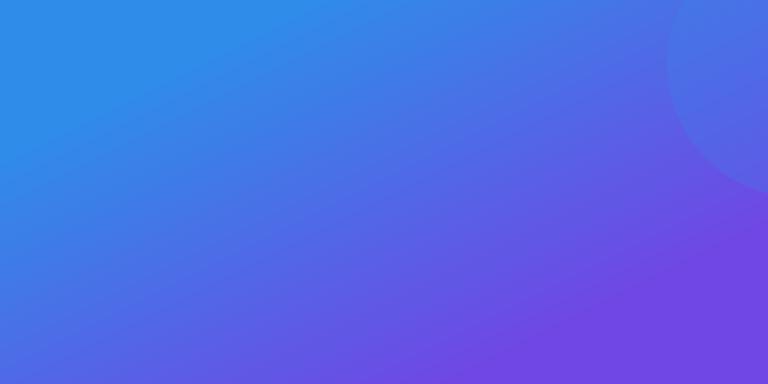
Give the GLSL for this background, as a Shadertoy shader.

```glsl
// A diagonal sweep from sky blue (top left) to violet (bottom right), with a
// faint translucent blue disc cut off by the right edge. The sweep is a clamped
// linear ramp across the canvas; the disc is a smoothed distance function.

const vec3 SKY_BLUE = vec3(0.184, 0.550, 0.914);
const vec3 VIOLET   = vec3(0.440, 0.277, 0.894);

// Ramp limits along the diagonal: 0 = top left corner, 1 = bottom right corner
const float RAMP_START = 0.20;
const float RAMP_END   = 0.80;

// Disc, in units of the canvas height; x is measured from the right edge
const vec2  DISC_CENTER  = vec2(0.083, 0.832);
const float DISC_RADIUS  = 0.346;
const float DISC_OPACITY = 0.22;

vec3 diagonalGradient(vec2 uv) {
    float along = 0.5 * (uv.x + 1.0 - uv.y);
    float ramp = clamp((along - RAMP_START) / (RAMP_END - RAMP_START), 0.0, 1.0);
    return mix(SKY_BLUE, VIOLET, ramp);
}

float discCoverage(vec2 point, float pixelSize) {
    float dist = length(point - DISC_CENTER) - DISC_RADIUS;
    return clamp(0.5 - dist / pixelSize, 0.0, 1.0);
}

void mainImage(out vec4 fragColor, in vec2 fragCoord) {
    vec2 uv = fragCoord / iResolution.xy;
    vec2 fromRight = vec2(fragCoord.x - iResolution.x, fragCoord.y) / iResolution.y;

    // Background sweep
    vec3 color = diagonalGradient(uv);

    // Translucent disc
    float disc = discCoverage(fromRight, 1.0 / iResolution.y);
    color = mix(color, SKY_BLUE, DISC_OPACITY * disc);

    fragColor = vec4(color, 1.0);
}
```
